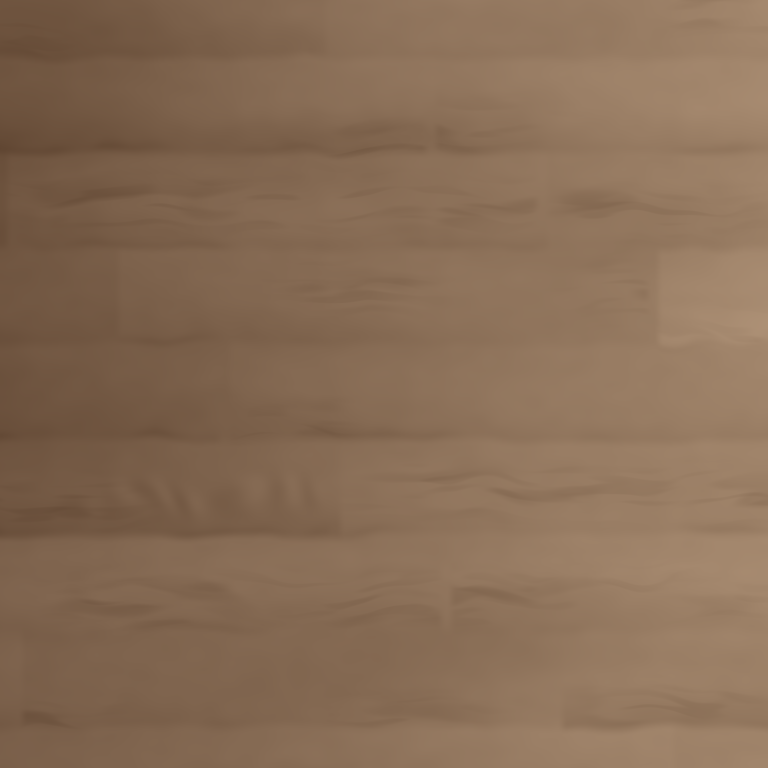
Reproduce this texture procedurally as a Shadertoy shader.

```glsl
const float ROW_HEIGHT = 0.1245;
const float BOARD_LENGTH = 0.703;
const float JOINT_STEP = 0.1445;
const vec2 CURLED_BOARD = vec2(5.0, -2.0);
const vec3 SHADED_OAK = vec3(0.449, 0.345, 0.263);
const vec3 LIT_OAK = vec3(0.619, 0.509, 0.408);

float hash(vec2 p) {
    p = fract(p * vec2(0.1031, 0.1137));
    p += dot(p, p.yx + 33.33);
    return fract((p.x + p.y) * p.x * 47.3);
}

// Smooth cellular noise: each cell holds one soft blob of random sign
float cellular(vec2 p) {
    vec2 cell = floor(p);
    float sum = 0.0;
    for (int j = -1; j <= 1; j++)
    for (int i = -1; i <= 1; i++) {
        vec2 id = cell + vec2(i, j);
        vec2 centre = id + 0.25 + 0.5 * vec2(hash(id + 71.0), hash(id + 137.0));
        float falloff = max(0.0, 1.0 - dot(p - centre, p - centre) / 1.4);
        sum += (2.0 * hash(id + 211.0) - 1.0) * falloff * falloff;
    }
    return sum;
}

float bell(float x, float width) {
    return exp(-x * x / (width * width));
}

// Short dark smudges gathered in one band of the board
float streaks(vec2 board, float along, float down) {
    vec2 seed = board * 17.0 + 90.0;
    float band = mix(0.35, 0.9, hash(seed));
    float waver = 0.06 * cellular(vec2(along * 13.0, 0.5) + seed);
    float presence = smoothstep(-0.1, 0.7, cellular(vec2(along * 5.0, 2.5) + seed));
    vec2 grain = vec2(along * 15.0, (down + waver) * 8.0) + seed;
    float smudge = smoothstep(0.05, 0.9, cellular(grain));
    float thread = smoothstep(0.1, 0.8, cellular(grain * vec2(1.3, 2.2) + 7.0));
    return presence * (smudge + 0.7 * thread) * bell(down - band - waver, 0.24);
}

// Broken dark dabs hanging along the lower edge
float edgeDabs(vec2 board, float along, float down) {
    vec2 seed = board * 11.0 + 150.0;
    float presence = smoothstep(0.0, 0.7, cellular(vec2(along * 9.0, 0.5) + seed));
    float waver = 0.05 * cellular(vec2(along * 30.0, 0.5) + seed);
    return presence * bell(down - 0.91 - waver, 0.07);
}

// A run of short curved marks in the figure of the wood
float curls(float along, float down) {
    float bend = down - 0.52;
    float warp = cellular(vec2(along * 18.0, down * 2.0) + 40.0);
    float arcs = sin(along * 115.0 - bend * 7.0 + 2.2 * warp);
    float window = smoothstep(0.38, 0.44, along) * smoothstep(0.70, 0.66, along);
    return arcs * bell(bend - 0.08 * warp, 0.15) * window;
}

// Tint of one board, darker toward its lower edge
float boardTone(vec2 board, float down) {
    float shade = mix(0.0, 0.042, hash(board + 51.0));
    float tint = 0.036 * (hash(board + 23.0) - 0.5) + 0.010 * step(0.0, board.y);
    return tint - shade * smoothstep(0.35, 0.95, down);
}

// Brightness offset of one row of boards; down runs from 0 to 1
float boardRow(float row, float down, float x) {
    float s = (x - 0.417 - JOINT_STEP * row) / BOARD_LENGTH;
    vec2 board = vec2(row, floor(s));
    float along = fract(s) * BOARD_LENGTH;
    float joint = smoothstep(0.0, 0.014, along);
    float ends = joint * smoothstep(0.0, 0.014, BOARD_LENGTH - along);

    float tone = mix(boardTone(board - vec2(0.0, 1.0), down), boardTone(board, down), joint);
    tone -= 0.036 * streaks(board, along, down) * ends;
    tone -= 0.026 * edgeDabs(board, along, down) * ends;
    if (board == CURLED_BOARD) tone -= 0.020 * curls(along, down);
    return tone;
}

void mainImage(out vec4 fragColor, in vec2 fragCoord) {
    vec2 uv = fragCoord / iResolution.xy;

    // Rows with slightly ragged seams
    float v = (1.04 - uv.y) / ROW_HEIGHT;
    v += 0.03 * cellular(uv * vec2(26.0, 9.0) + 60.0);
    float row = floor(v);
    float down = v - row;
    float seam = smoothstep(0.86, 1.0, down);
    float tone = mix(boardRow(row, down, uv.x), boardRow(row + 1.0, down - 1.0, uv.x), seam);

    // Faint clouding, long soft grain and fine mottle
    tone += 0.018 * cellular(uv * vec2(3.0, 9.0) + 10.0);
    tone += 0.008 * cellular(uv * vec2(6.0, 32.0) + 30.0);
    tone += 0.004 * cellular(uv * vec2(45.0, 65.0) + 50.0);

    // Light falling from the right, dim in the upper left corner
    vec3 color = mix(SHADED_OAK, LIT_OAK, uv.x);
    color -= 0.025 * smoothstep(0.55, 0.0, length(uv - vec2(0.0, 1.0)));
    color += (tone + 0.008) * vec3(1.0, 0.97, 0.90);
    fragColor = vec4(color, 1.0);
}
```
